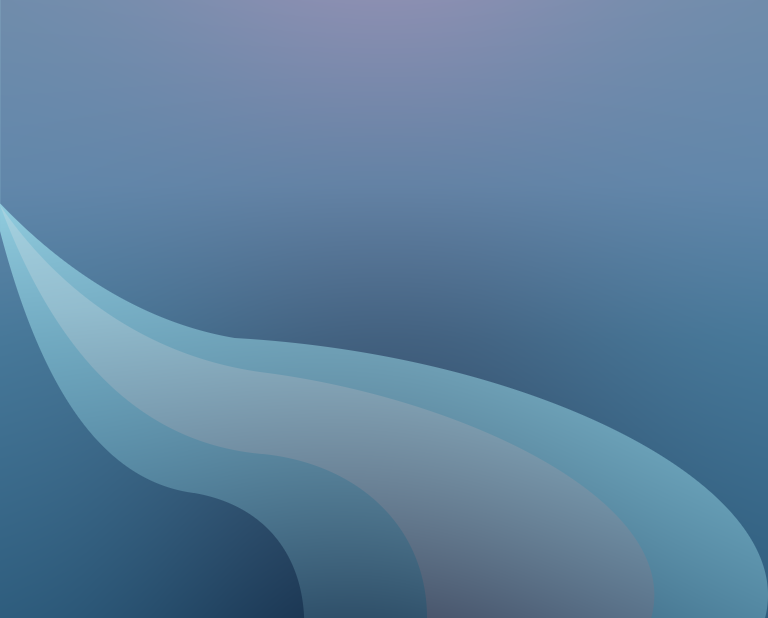
Give the GLSL for this background, as a Shadertoy shader.

```glsl
// Two translucent curved ribbons sweeping across a dusky blue gradient.

// Point on a cubic Bezier curve.
vec2 bezier(vec2 a, vec2 b, vec2 c, vec2 d, float t) {
    float s = 1.0 - t;
    return s * s * s * a + 3.0 * s * s * t * b + 3.0 * s * t * t * c + t * t * t * d;
}

// Tangent of a cubic Bezier curve.
vec2 bezierTangent(vec2 a, vec2 b, vec2 c, vec2 d, float t) {
    float s = 1.0 - t;
    return 3.0 * (s * s * (b - a) + 2.0 * s * t * (c - b) + t * t * (d - c));
}

// Smooth coverage of the area left of a descending curve.
float leftOfCurve(vec2 p, vec2 a, vec2 b, vec2 c, vec2 d) {
    float low = 0.0;
    float high = 1.2;
    for (int i = 0; i < 20; i++) {
        float middle = 0.5 * (low + high);
        if (bezier(a, b, c, d, middle).y > p.y) low = middle;
        else high = middle;
    }
    float t = 0.5 * (low + high);
    vec2 tangent = bezierTangent(a, b, c, d, t) * iResolution.xy;
    float gap = (bezier(a, b, c, d, t).x - p.x) * iResolution.x;
    float pixels = gap * abs(tangent.y) / max(length(tangent), 1e-4);
    return clamp(0.5 + pixels, 0.0, 1.0);
}

// An edge joins an upper and a lower curve at the point "joint".
float leftOfEdge(vec2 p, vec2 start, vec2 h1, vec2 h2, vec2 joint,
                 vec2 h3, vec2 h4, vec2 end) {
    if (p.y > joint.y) return leftOfCurve(p, start, h1, h2, joint);
    return leftOfCurve(p, joint, h3, h4, end);
}

// Vertical gradient through four colours, from bottom to top.
vec3 ramp(float y, vec3 bottom, vec3 lower, vec3 upper, vec3 top) {
    vec3 color = mix(bottom, lower, clamp(y / 0.45, 0.0, 1.0));
    color = mix(color, upper, clamp((y - 0.45) / 0.25, 0.0, 1.0));
    return mix(color, top, clamp((y - 0.7) / 0.3, 0.0, 1.0));
}

// Blue sides around a column that runs from mauve down to navy.
vec3 backdrop(vec2 p) {
    vec3 sides = ramp(p.y, vec3(0.19, 0.38, 0.51), vec3(0.28, 0.48, 0.61),
                      vec3(0.38, 0.53, 0.67), vec3(0.43, 0.55, 0.67));
    vec3 column = ramp(p.y, vec3(0.10, 0.20, 0.31), vec3(0.26, 0.38, 0.50),
                       vec3(0.39, 0.51, 0.645), vec3(0.545, 0.56, 0.695));
    float offset = (p.x - 0.5) / 0.32;
    return mix(sides, column, exp(-offset * offset));
}

void mainImage(out vec4 fragColor, in vec2 fragCoord) {
    vec2 p = fragCoord / iResolution.xy;
    vec3 color = backdrop(p);

    // Wide ribbon
    float wideRight = leftOfEdge(p, vec2(0.0, 0.671), vec2(0.091, 0.553),
        vec2(0.195, 0.476), vec2(0.306, 0.453), vec2(0.677, 0.427),
        vec2(1.0, 0.235), vec2(1.0, 0.037));
    float wideLeft = leftOfEdge(p, vec2(0.0, 0.626), vec2(0.052, 0.379),
        vec2(0.13, 0.221), vec2(0.254, 0.202), vec2(0.349, 0.181),
        vec2(0.393, 0.097), vec2(0.396, 0.0));
    float wide = wideRight * (1.0 - wideLeft);

    // Narrow ribbon
    float narrowRight = leftOfEdge(p, vec2(0.0, 0.668), vec2(0.068, 0.544),
        vec2(0.182, 0.423), vec2(0.345, 0.397), vec2(0.586, 0.358),
        vec2(0.852, 0.21), vec2(0.852, 0.037));
    float narrowLeft = leftOfEdge(p, vec2(0.0, 0.668), vec2(0.065, 0.452),
        vec2(0.169, 0.282), vec2(0.345, 0.265), vec2(0.469, 0.248),
        vec2(0.556, 0.145), vec2(0.556, 0.0));
    float narrow = narrowRight * (1.0 - narrowLeft);

    // Pale cyan light, strongest at the ribbon tip
    float tipGlow = 0.15 * exp(-8.0 * length(p - vec2(0.0, 0.66)));
    float wideOpacity = 0.12 + 0.75 * p.y + 0.2 * p.x * p.x + tipGlow;
    color = mix(color, vec3(0.62, 0.88, 0.93), wide * wideOpacity);

    // Warm veil that fades from white to rose grey
    vec3 veil = mix(vec3(0.60, 0.37, 0.42), vec3(0.95, 0.92, 0.92),
                    clamp(p.y * 2.0, 0.0, 1.0));
    color = mix(color, veil, narrow * 0.22);

    fragColor = vec4(color, 1.0);
}
```
